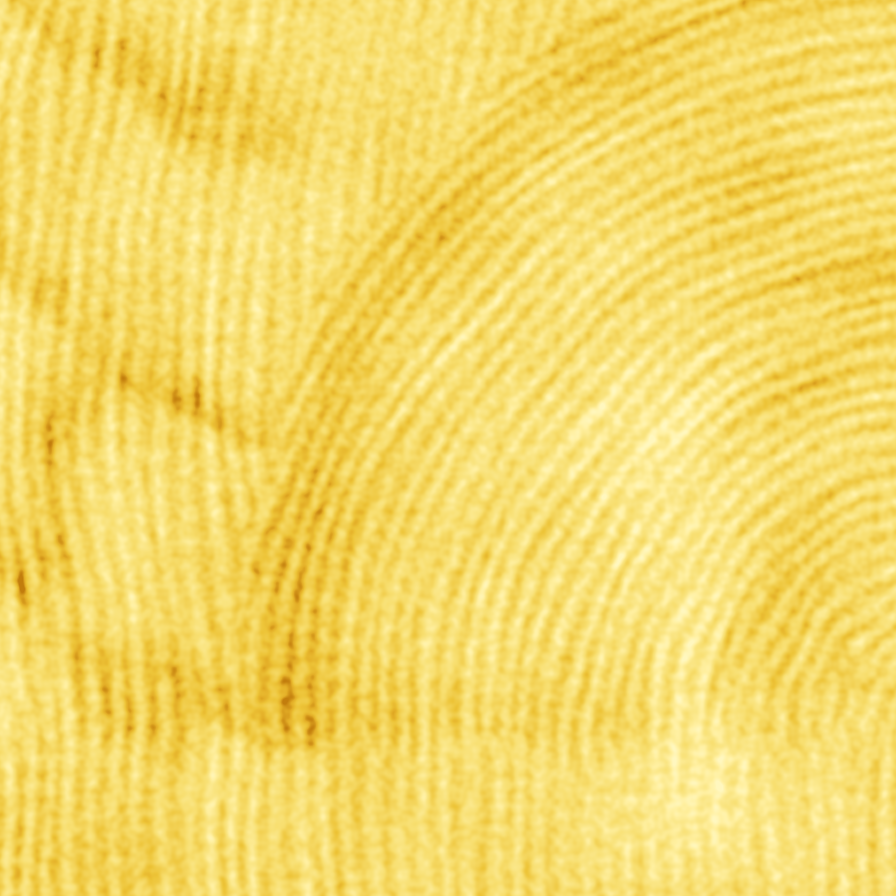
This texture is drawn by a three.js fragment shader. Its source:

```glsl
// Golden waves of combed hair: a large curved lock beside scalloped upright locks.
varying vec2 vUv;

const vec2 CURL_CENTER = vec2(1.08, 0.17);
const float CURL_PERIOD = 0.0235;
const float SIDE_PERIOD = 0.026;

vec2 hashGradient(vec2 cell) {
  float h = fract(sin(dot(cell, vec2(127.1, 311.7))) * 43758.55);
  return vec2(cos(6.2832 * h), sin(6.2832 * h));
}

// Gradient noise, roughly -0.7 to 0.7
float noise(vec2 p) {
  vec2 i = floor(p);
  vec2 f = p - i;
  vec2 u = f * f * f * (f * (f * 6.0 - 15.0) + 10.0);
  vec2 e = vec2(0.0, 1.0);
  float low = mix(dot(hashGradient(i), f), dot(hashGradient(i + e.yx), f - e.yx), u.x);
  float high = mix(dot(hashGradient(i + e.xy), f - e.xy), dot(hashGradient(i + e.yy), f - e.yy), u.x);
  return mix(low, high, u.y);
}

// Soft elliptical spot
float spot(vec2 p, vec2 center, vec2 radii) {
  vec2 d = (p - center) / radii;
  return exp(-dot(d, d));
}

// Fine strands; "across" crosses the hair and "along" follows it
float strands(float across, float along, float period) {
  float lane = across / period;
  float wobble = 0.5 * noise(vec2(lane * 0.35, along * 5.0));
  float wave = cos(6.2832 * (lane + wobble));
  float strength = 0.95 + 0.9 * noise(vec2(lane * 0.5, along * 7.0) + 31.0);
  float bundles = noise(vec2(lane * 0.7, along * 4.0) + 7.0);
  return wave * strength + 1.1 * bundles;
}

// Sagging creases between the side locks, softer above than below
float creases(vec2 p) {
  float shade = 0.0;
  for (int i = 0; i < 3; i++) {
    float reach = p.x - 0.32;
    float line = 0.85 - 0.325 * float(i) + 1.75 * reach * reach;
    float d = p.y - line + 0.04 * noise(p * 9.0);
    float width = d > 0.0 ? 0.05 : 0.022;
    shade = max(shade, exp(-d * d / (width * width)));
  }
  return shade * (1.0 - smoothstep(0.26, 0.38, p.x));
}

// Dark rim on the left and lower side of the rounded lock
float roundedRim(vec2 p) {
  vec2 q = (p - vec2(0.2, 0.42)) / vec2(0.15, 0.22);
  float d = (length(q) - 1.0) / 0.2;
  return exp(-d * d) * smoothstep(0.3, -0.5, q.x + 0.5 * q.y);
}

// Tone steps from 0 (deep amber) to 7 (pale highlight)
vec3 goldRamp(float tone) {
  vec3 c = mix(vec3(0.76, 0.49, 0.05), vec3(0.89, 0.68, 0.15), clamp(tone, 0.0, 1.0));
  c = mix(c, vec3(0.93, 0.77, 0.22), clamp(tone - 1.0, 0.0, 1.0));
  c = mix(c, vec3(0.95, 0.82, 0.33), clamp(tone - 2.0, 0.0, 1.0));
  c = mix(c, vec3(0.97, 0.87, 0.43), clamp(tone - 3.0, 0.0, 1.0));
  c = mix(c, vec3(0.98, 0.90, 0.52), clamp(tone - 4.0, 0.0, 1.0));
  c = mix(c, vec3(1.00, 0.94, 0.63), clamp(tone - 5.0, 0.0, 1.0));
  return mix(c, vec3(1.00, 0.97, 0.75), clamp(tone - 6.0, 0.0, 1.0));
}

// Upright locks on the left and along the bottom
float sideTone(vec2 p) {
  float bend = max(p.y, 0.2) - 0.55;
  float across = p.x - 0.25 * bend * bend + 0.012 * noise(p * 5.0);
  float fade = 1.0 - 0.55 * spot(p, vec2(0.42, 0.9), vec2(0.14, 0.2));
  fade *= 1.0 - 0.6 * spot(p, vec2(0.75, 0.1), vec2(0.2, 0.12));
  float tone = fade * strands(across, p.y, SIDE_PERIOD);
  float shade = max(creases(p), roundedRim(p));
  return tone - 1.9 * shade * (0.85 + noise(p * 14.0));
}

// Large lock that sweeps up and over to the right; polar = (radius, angle)
float curlTone(vec2 p, vec2 polar, float edge) {
  float radius = polar.x + 0.012 * noise(p * 4.0);
  float tone = strands(radius, polar.y * 0.6, CURL_PERIOD);
  float rim = spot(vec2(polar.x - edge, 0.0), vec2(-0.045, 0.0), vec2(0.055, 1.0));
  float tufts = spot(polar, vec2(0.66, 0.37), vec2(0.07, 0.13));
  tufts += spot(polar, vec2(0.54, 0.24), vec2(0.05, 0.2));
  tufts += spot(polar, vec2(0.44, 0.42), vec2(0.035, 0.16));
  tufts += 0.8 * spot(polar, vec2(0.27, 0.95), vec2(0.05, 0.35));
  float hem = spot(p, vec2(0.5, 0.2), vec2(0.26, 0.065));
  return tone - 1.2 * rim - 1.5 * tufts - 1.1 * hem;
}

void main() {
  vec2 p = vUv;
  vec2 rel = p - CURL_CENTER;
  vec2 polar = vec2(length(rel), atan(-rel.x, rel.y));

  // Curl boundary, with a ragged lower hem
  float edge = 0.78 + 0.14 * p.y + 0.03 * noise(p * 7.0);
  float hemLine = 0.17 + 0.05 * noise(vec2(p.x * 7.0, 3.0));
  float inCurl = smoothstep(edge + 0.02, edge - 0.03, polar.x)
               * smoothstep(hemLine - 0.025, hemLine + 0.025, p.y);
  float tone = 4.15 + mix(sideTone(p), curlTone(p, polar, edge), inCurl);

  // Broad light and shadow
  tone += 1.1 * spot(p, vec2(0.7, 0.53), vec2(0.1, 0.15));
  tone += 1.1 * spot(p, vec2(0.78, 0.26), vec2(0.06, 0.2));
  tone += 0.9 * spot(p, vec2(0.74, 0.1), vec2(0.15, 0.07));
  tone -= 1.0 * spot(p, vec2(0.34, 0.32), vec2(0.08, 0.15));
  tone -= 0.9 * spot(p, vec2(0.12, 0.03), vec2(0.2, 0.1));
  tone += 0.9 * noise(p * 6.0 + 19.0);

  // Mottled grain
  tone += 1.5 * noise(p * 62.0) + 1.3 * noise(p * 115.0 + 5.0);
  gl_FragColor = vec4(goldRamp(tone), 1.0);
}
```
